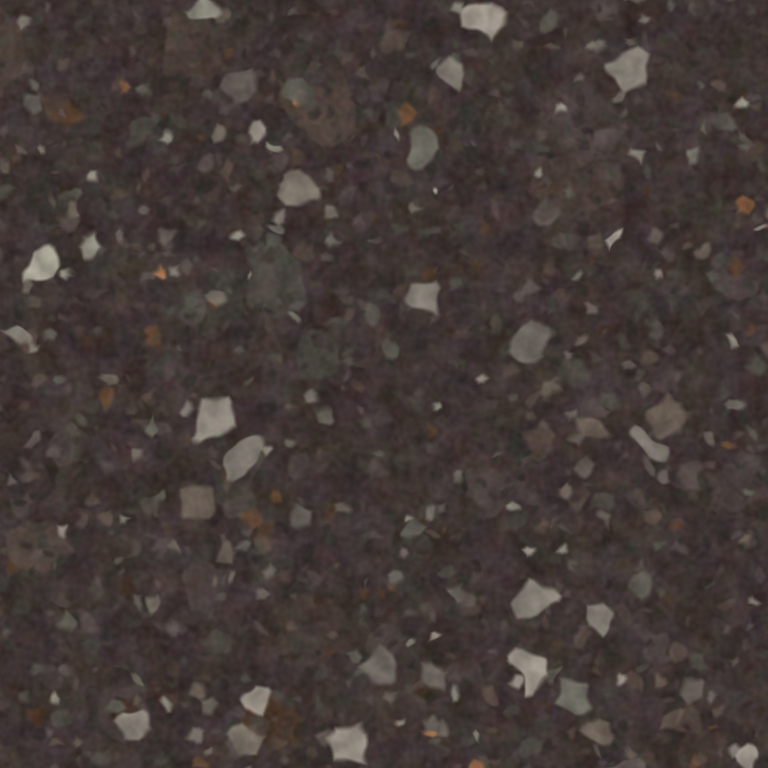
Write a three.js fragment shader that draws this texture.

```glsl
// Dark, purplish brown gravel set with angular stones of many sizes.
// Mottled gradient noise forms the ground; each scatter pass lays irregular
// convex grains on a jittered grid, from broad dim stones to pale chips.
varying vec2 vUv;

vec3 hash3(vec2 p) {
  vec3 q = fract(p.xyx * vec3(0.1031, 0.1030, 0.0973));
  q += dot(q, q.yxz + 33.33);
  return fract((q.xxy + q.yzz) * q.zyx);
}

vec2 direction(float angle) {
  return vec2(cos(angle), sin(angle));
}

float corner(vec2 cell, vec2 offset) {
  return dot(direction(6.2832 * hash3(cell).x), offset);
}

float gradientNoise(vec2 p) {
  vec2 i = floor(p), f = fract(p);
  vec2 u = f * f * f * (f * (f * 6.0 - 15.0) + 10.0);
  vec2 e = vec2(1.0, 0.0);
  return mix(mix(corner(i, f), corner(i + e.xy, f - e.xy), u.x),
             mix(corner(i + e.yx, f - e.yx), corner(i + e.xx, f - e.xx), u.x), u.y);
}

// Signed distance to a rounded, lopsided six-sided grain
float grainDistance(vec2 q, float radius, vec2 id) {
  float d = length(q) - radius * 1.04;
  for (int k = 0; k < 6; k++) {
    vec3 h = hash3(id + float(k) * 17.3);
    float angle = 1.0472 * (float(k) + 0.8 * h.x);
    d = max(d, dot(q, direction(angle)) - radius * (0.58 + 0.52 * h.y));
  }
  return d;
}

// Mineral hues: brown, olive grey, pinkish grey and rare ochre; pale ones cream
vec3 mineralColor(float pick, float tone) {
  vec3 tint = vec3(1.17, 0.97, 0.86);
  tint = mix(tint, vec3(1.03, 1.01, 0.91), step(0.25, pick));
  tint = mix(tint, vec3(1.11, 0.97, 0.95), step(0.52, pick));
  tint = mix(tint, vec3(1.03, 1.01, 0.92), 0.75 * smoothstep(0.28, 0.45, tone));
  return tone * mix(tint, vec3(1.36, 0.95, 0.64), step(0.965, pick));
}

// One pass of grains; size is in cells, tone is the brightness range
void scatter(inout vec3 color, vec2 p, float cells, float density,
             vec2 size, vec2 tone, float opacity, float seed) {
  vec2 home = floor(p * cells);
  for (int y = -1; y <= 1; y++) {
    for (int x = -1; x <= 1; x++) {
      vec2 cell = home + vec2(float(x), float(y));
      vec2 id = cell + seed * 71.7;
      vec3 place = hash3(id);
      if (place.z > density) continue;
      vec3 look = hash3(id + 131.9);
      vec3 form = hash3(id + 257.3);

      // Turn and flatten the grain
      vec2 q = p * cells - cell - mix(vec2(0.1), vec2(0.9), place.xy);
      vec2 axis = direction(6.2832 * form.x);
      q = vec2(dot(q, axis), dot(q, vec2(-axis.y, axis.x)));
      q.y *= 1.0 + 0.9 * form.y * form.y;
      float radius = mix(size.x, size.y, form.z * form.z);
      float d = grainDistance(q, radius, id) / cells;

      // Soft-edged face with a little relief
      vec3 face = mineralColor(look.x, mix(tone.x, tone.y, pow(look.y, 1.6)));
      face *= 1.0 + 0.28 * gradientNoise(p * 40.0 + id);
      color = mix(color, face, opacity * smoothstep(0.0042, -0.0042, d));
    }
  }
}

void main() {
  vec2 p = vUv;

  // Ground: clotted brightness and slow shifts between purple and green
  float mottle = 0.045 * gradientNoise(p * 15.0 + 41.0)
               + 0.06 * gradientNoise(p * 36.0 + 3.0)
               + 0.035 * gradientNoise(p * 80.0 + 19.0);
  vec3 color = vec3(0.242, 0.203, 0.196) + mottle;
  color += vec3(0.012, -0.012, 0.016) * gradientNoise(p * 16.0 + 51.0);
  color += vec3(0.022, 0.0, -0.018) * gradientNoise(p * 27.0 + 87.0);

  // Ragged outlines
  vec2 rough = p + 0.009 * vec2(gradientNoise(p * 38.0 + 11.0),
                                gradientNoise(p * 38.0 + 63.0));

  // Broad dim stones, two grades of grit, then pale specks and chips
  scatter(color, rough, 9.0, 0.42, vec2(0.25, 0.55), vec2(0.18, 0.31), 0.60, 1.0);
  scatter(color, rough, 22.0, 0.50, vec2(0.25, 0.55), vec2(0.17, 0.34), 0.60, 6.0);
  scatter(color, rough, 52.0, 0.60, vec2(0.28, 0.58), vec2(0.16, 0.35), 0.60, 2.0);
  scatter(color, rough, 30.0, 0.25, vec2(0.24, 0.50), vec2(0.23, 0.43), 0.75, 3.0);
  scatter(color, rough, 38.0, 0.10, vec2(0.26, 0.46), vec2(0.34, 0.62), 0.85, 4.0);
  scatter(color, rough, 14.0, 0.22, vec2(0.24, 0.52), vec2(0.34, 0.66), 0.92, 5.0);

  // Fine dust over everything
  color += 0.032 * gradientNoise(p * 120.0 + 29.0);
  color += vec3(0.015, -0.007, 0.015) * gradientNoise(p * 75.0 + 7.0);
  gl_FragColor = vec4(color, 1.0);
}
```
